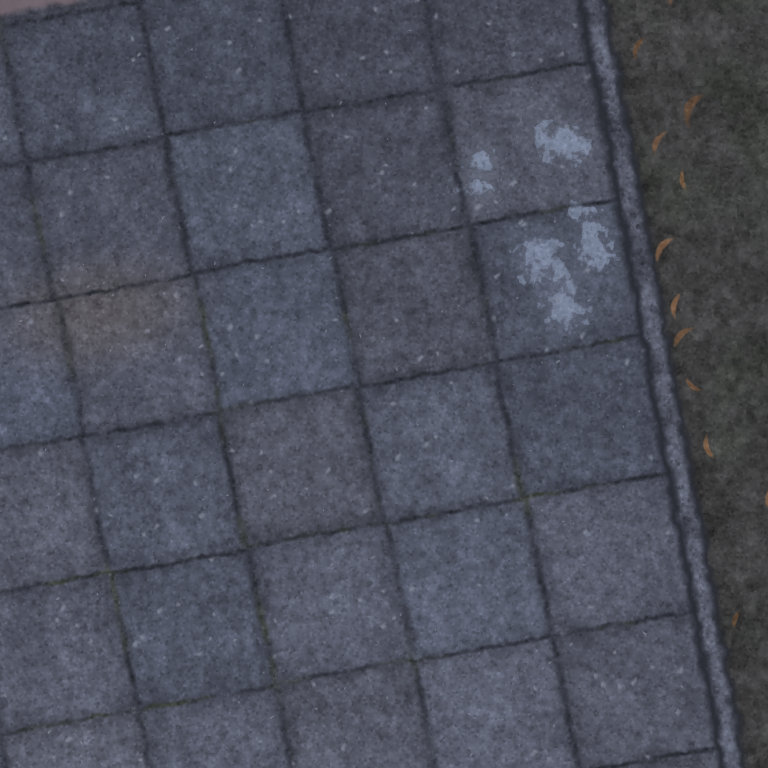
Give the GLSL for this texture, as a three.js fragment shader.

```glsl
// Tilted grid of worn concrete paving slabs with a curb and leaf-strewn soil on the right.
varying vec2 vUv;
// Paving layout: one slab step along each axis, in canvas units
const vec2 ORIGIN = vec2(0.466, 0.497);
const vec2 AXIS_X = vec2(0.1797, 0.0319);
const vec2 AXIS_Y = vec2(-0.0352, 0.1784);
// Widths and positions in slab units
const vec2 JOINT_WIDTH = vec2(0.045, 0.03);
const float JOINT_SHIFT = 0.03;
const float CURB_START = 2.06;
const float CURB_WIDTH = 0.18;
const float PAVING_TOP = 3.05;
const float LEAF_COUNT = 16.0;
const vec2 LEAF_SIZE = vec2(0.024, 0.0065);
// Colours
const vec3 SLAB = vec3(0.31, 0.33, 0.393);
const vec3 SLAB_WARM = vec3(0.317, 0.328, 0.378);
const vec3 STAIN = vec3(0.42, 0.39, 0.39);
const vec3 JOINT = vec3(0.165, 0.175, 0.205);
const vec3 CURB = vec3(0.33, 0.345, 0.4);
const vec3 SOIL = vec3(0.25, 0.25, 0.255);
const vec3 MOSS = vec3(0.235, 0.25, 0.225);
const vec3 PAINT = vec3(0.53, 0.58, 0.68);
const vec3 CHIP = vec3(0.52, 0.54, 0.6);
const vec3 LEAF = vec3(0.45, 0.33, 0.24);
const vec3 BORDER = vec3(0.47, 0.41, 0.44);

float hash(vec2 p) {
  return fract(sin(dot(p, vec2(127.1, 311.7))) * 43758.5);
}

// Distance to the nearest scattered point, and that point's random value
vec2 cellular(vec2 p) {
  vec2 best = vec2(9.0, 0.0);
  for (int i = 0; i < 9; i++) {
    vec2 c = floor(p) + vec2(mod(float(i), 3.0), floor(float(i) / 3.0)) - 1.0;
    float d = length(c + vec2(hash(c), hash(c + 37.0)) - p);
    if (d < best.x) best = vec2(d, hash(c + 71.0));
  }
  return best;
}

// Layered, turning sines, roughly -1 to 1
float blotch(vec2 p) {
  float sum = 0.0, amp = 0.5;
  for (int i = 0; i < 4; i++) {
    p = mat2(0.8, 0.6, -0.6, 0.8) * p + 1.7;
    sum += amp * sin(p.x + 1.3 * sin(p.y)) * cos(p.y + sin(p.x * 0.7));
    p *= 1.9;
    amp *= 0.6;
  }
  return sum;
}

float grain(vec2 p) {
  vec2 c = cellular(p);
  return (c.y - 0.5) * (1.0 - smoothstep(0.1, 0.85, c.x));
}

float segment(vec2 p, vec2 a, vec2 b) {
  vec2 d = b - a;
  return length(p - a - d * clamp(dot(p - a, d) / dot(d, d), 0.0, 1.0));
}

void main() {
  // Canvas to slab coordinates; joints wander and step at the crossings
  vec2 d = vUv - ORIGIN;
  vec2 p = vec2(d.x * AXIS_Y.y - d.y * AXIS_Y.x, AXIS_X.x * d.y - AXIS_X.y * d.x);
  p /= AXIS_X.x * AXIS_Y.y - AXIS_X.y * AXIS_Y.x;
  float rough = blotch(vUv * 110.0), cloud = blotch(vUv * 26.0), patches = blotch(vUv * 58.0 + 5.0);
  float fine = grain(vUv * 210.0) + 0.7 * grain(vUv * 105.0 + 9.0);
  float grit = grain(vUv * 70.0 + 2.0);
  vec2 shift = vec2(hash(vec2(floor(p.y), 3.0)), hash(vec2(floor(p.x), 8.0))) - 0.5;
  vec2 q = p + JOINT_SHIFT * shift + 0.012 * rough + 0.012 * blotch(vUv * 40.0 + 6.0);
  vec2 id = floor(vec2(min(q.x, 1.9), q.y));
  vec2 edge = 0.5 - abs(fract(q) - 0.5);
  edge.x = mix(edge.x, 0.5, step(1.5, q.x));

  // Slab tone, stain and wear
  vec3 color = mix(SLAB, SLAB_WARM, hash(id + 5.0));
  color *= 0.95 + 0.13 * hash(id) + 0.14 * (0.45 - vUv.y) + 0.1 * cloud + 0.08 * patches;
  float stain = 1.0 - smoothstep(0.1, 0.85, length((p - vec2(-1.75, 0.85)) * vec2(0.8, 1.5)));
  color = mix(color, STAIN, 0.5 * stain) * (1.0 + 0.28 * fine + 0.08 * rough + 0.12 * grit);
  color *= 0.88 + 0.12 * smoothstep(0.0, 0.13, min(edge.x, edge.y) + 0.03 * patches);

  // Flaking pale paint on two slabs
  float flake = min(segment(p, vec2(1.45, 0.75), vec2(1.57, 0.28)), segment(p, vec2(1.87, 0.6), vec2(1.86, 0.92)));
  flake = min(flake, segment(p, vec2(1.62, 1.52), vec2(1.85, 1.4)));
  flake = min(flake, segment(p, vec2(1.1, 1.28), vec2(1.16, 1.42)));
  float haze = 1.0 - smoothstep(0.05, 0.4, flake);
  flake += 0.13 * patches + 0.12 * rough + 0.08 * fine;
  color = mix(color, PAINT * (1.0 + 0.2 * fine), 0.1 * haze + 0.65 - 0.65 * smoothstep(0.03, 0.12, flake));

  // Pale stone chips of uneven size
  vec2 chip = cellular(vUv * 50.0 + 3.0 + 0.2 * rough);
  float chipSize = 0.3 * smoothstep(0.85, 1.0, chip.y) + 0.01;
  color = mix(color, CHIP, 0.75 * (1.0 - smoothstep(0.0, chipSize, chip.x)) * step(0.85, chip.y));

  // Broken joints, partly filled with grit and moss
  vec2 joint = (1.0 - smoothstep(vec2(0.0), JOINT_WIDTH, edge)) * vec2(0.85, 1.0);
  float depth = clamp(0.68 + 0.5 * blotch(vUv * 34.0 + 4.0) + 0.4 * patches + 0.6 * grit, 0.08, 1.0);
  vec3 filling = mix(JOINT, MOSS, smoothstep(0.1, 0.7, blotch(vUv * 20.0 + 8.0)));
  color = mix(color, filling * (1.0 + 0.4 * fine), max(joint.x, joint.y) * depth);
  color = mix(color, BORDER, 0.8 * smoothstep(PAVING_TOP, PAVING_TOP + 0.06, q.y));

  // Curb, then soil
  float side = p.x - CURB_START - 0.012 * p.y + 0.02 * rough + 0.025 * patches;
  vec3 curb = CURB * (1.0 + 0.35 * fine + 0.15 * cloud + 0.2 * patches + 0.3 * grit);
  float rim = smoothstep(0.0, 0.07, side) * (1.0 - smoothstep(CURB_WIDTH - 0.07, CURB_WIDTH, side));
  color = mix(color, mix(JOINT, curb, rim), smoothstep(-0.06, 0.01, side));
  vec3 soil = mix(SOIL, MOSS, 0.6 * smoothstep(0.0, 0.7, blotch(vUv * 17.0 + 2.0)));
  soil *= 0.85 + 0.3 * fine + 0.15 * cloud + 0.12 * patches + 0.3 * grit + 0.15 * smoothstep(0.17, 0.4, side);
  color = mix(color, soil, smoothstep(CURB_WIDTH - 0.02, CURB_WIDTH + 0.04, side));

  // Curled leaves gathered beside the curb
  for (float n = 0.0; n < LEAF_COUNT; n++) {
    float away = pow(hash(vec2(n, 2.0)), 3.0), turn = 0.5 + 2.2 * hash(vec2(n, 9.0));
    vec2 spot = vec2(CURB_START + CURB_WIDTH + 0.08 + 0.5 * away, 3.0 - 0.37 * n + 0.3 * hash(vec2(n, 6.0)));
    vec2 l = d - AXIS_X * spot.x - AXIS_Y * spot.y;
    l = vec2(l.x * cos(turn) + l.y * sin(turn), l.y * cos(turn) - l.x * sin(turn));
    l.y += 18.0 * l.x * l.x;
    float leaf = length(l / (LEAF_SIZE * (0.5 + 0.5 * hash(vec2(n, 4.0))))) + 0.2 * rough;
    color = mix(color, LEAF * (0.8 + 0.4 * hash(vec2(n, 7.0)) + 0.3 * fine), 0.75 - 0.75 * smoothstep(0.6, 1.2, leaf));
  }
  gl_FragColor = vec4(color, 1.0);
}
```
